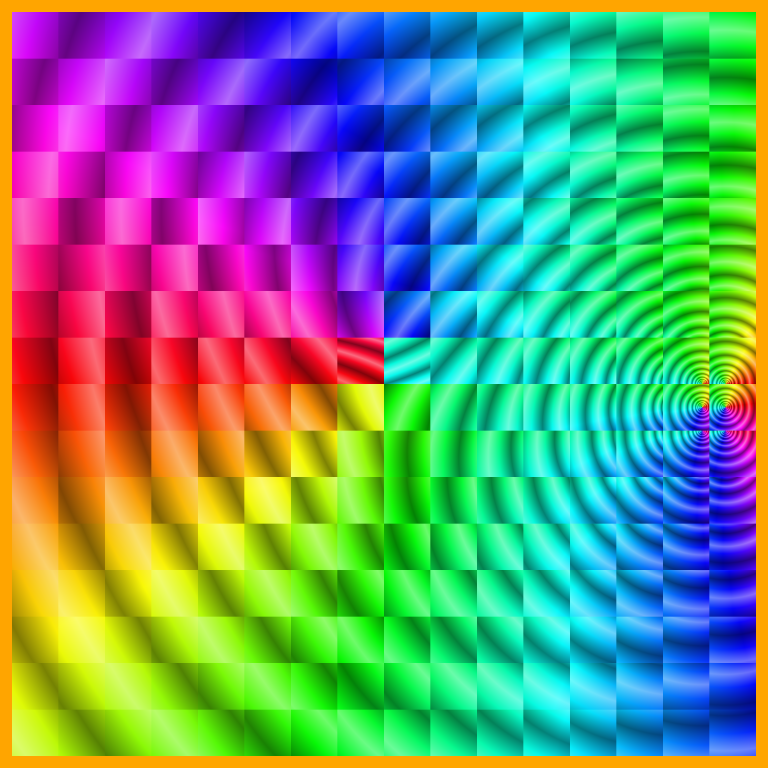
A WebGL 2 fragment shader for this background:

```glsl
#version 300 es
precision highp float;
// Domain colouring of a tiled complex product, with banded modulus and an orange frame.

uniform vec2 u_resolution;
out vec4 fragColor;

const float TAU = 6.2831853;
const float TILES = 16.0;
const float FRAME = 1.0 / 64.0;
const float ZERO_X = 7.69;        // zero on the real axis, in tiles from the centre
const float BAND_PERIOD = 0.4;    // spacing of bands in log modulus
const float BAND_PHASE = 0.1;
const vec3 FRAME_COLOR = vec3(1.0, 0.647, 0.0);

vec2 complexMul(vec2 a, vec2 b) {
    return vec2(a.x * b.x - a.y * b.y, a.x * b.y + a.y * b.x);
}

vec3 hslToRgb(float hue, float saturation, float lightness) {
    vec3 ramp = abs(mod(hue * 6.0 + vec3(0.0, 4.0, 2.0), 6.0) - 3.0) - 1.0;
    float chroma = saturation * (1.0 - abs(2.0 * lightness - 1.0));
    return lightness + chroma * (clamp(ramp, 0.0, 1.0) - 0.5);
}

// Triangle wave from -1 to 1, peaking at whole numbers
float triangleWave(float x) {
    return 4.0 * abs(fract(x) - 0.5) - 1.0;
}

// A factor stepped per tile times a factor stretched twofold inside each tile
vec2 tiledProduct(vec2 z) {
    vec2 tile = floor(z);
    vec2 local = z - tile;
    vec2 stepped = tile + vec2(0.37 + 0.33 * local.y, 0.0);
    vec2 stretched = z + local - vec2(ZERO_X, 0.0);
    return complexMul(stepped, stretched);
}

// Argument sets the hue, log modulus sets the light and dark bands
vec3 domainColor(vec2 value) {
    float hue = atan(value.y, value.x) / TAU;
    float logModulus = log(max(length(value), 1e-4));
    float band = triangleWave(logModulus / BAND_PERIOD - BAND_PHASE);
    return hslToRgb(hue, 0.95, 0.48 + 0.22 * band);
}

vec3 scene(vec2 uv) {
    vec2 centred = uv - 0.5;
    float halfInner = 0.5 - FRAME;
    if (max(abs(centred.x), abs(centred.y)) > halfInner) return FRAME_COLOR;
    vec2 z = centred * TILES / (2.0 * halfInner);
    return domainColor(tiledProduct(z));
}

void main() {
    // Average a 3 by 3 grid of samples to smooth the edges
    vec3 sum = vec3(0.0);
    for (int j = -1; j <= 1; j++) {
        for (int i = -1; i <= 1; i++) {
            vec2 offset = vec2(float(i), float(j)) / 3.0;
            sum += scene((gl_FragCoord.xy + offset) / u_resolution);
        }
    }
    fragColor = vec4(sum / 9.0, 1.0);
}
```
